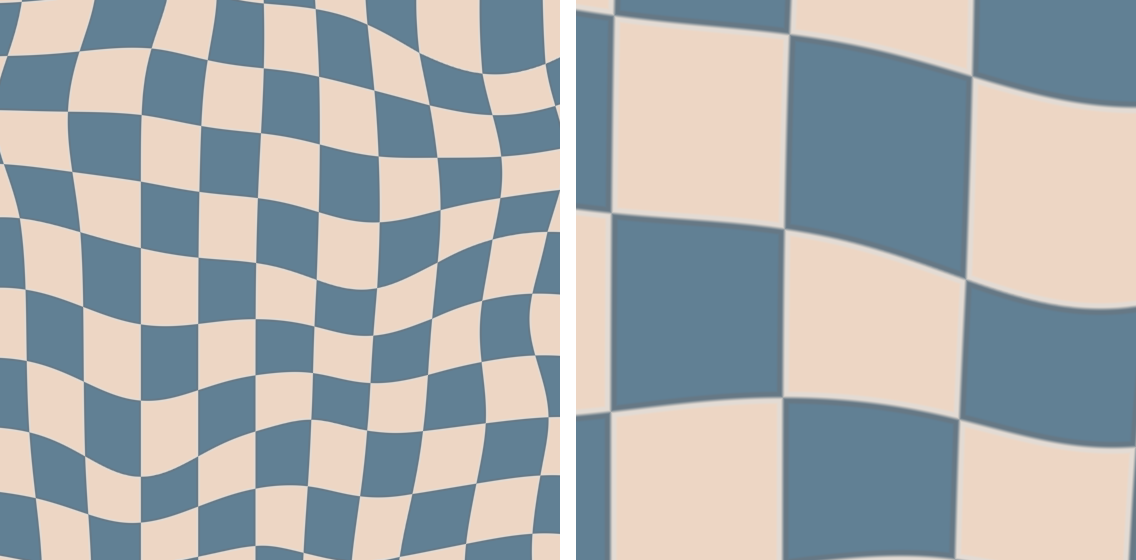
Left, the full canvas; right, a detail of the centre.
Reproduce this pattern procedurally as a Shadertoy shader.

```glsl
// Wavy two-tone checkerboard whose grid lines ripple like draped cloth.

#define CREAM       vec3(0.93, 0.84, 0.77)
#define BLUE        vec3(0.38, 0.50, 0.58)
#define CREAM_SEAM  vec3(0.89, 0.86, 0.83)
#define BLUE_SEAM   vec3(0.40, 0.47, 0.52)
#define SPAN        768.0             // design units across the canvas
#define CELL        vec2(78.6, 82.7)  // unwarped cell size, design units
#define CORNER      vec2(36.0, 5.0)   // unwarped grid node (0,0), from top left
#define BLEND_WIDTH 0.0015            // half width of the colour change
#define SEAM_WIDTH  0.0045            // half width of the greyed seam
#define SOLVE_STEPS 20

float bump(float t, float centre, float width, float height) {
    float s = (t - centre) / width;
    return height * exp(-s * s);
}

float ramp(float t, float from, float to) {
    return clamp((t - from) / (to - from), 0.0, 1.0);
}

// Downward shift of the row lines: four wave profiles blended from top to bottom.
float rowShift(vec2 g) {
    float x = g.x;
    float top = bump(x, 1.9, 1.2, -30.0) + bump(x, 8.2, 2.0, 97.0);
    float upper = bump(x, -0.3, 1.6, -38.0) + bump(x, 3.3, 1.6, 18.0)
                + bump(x, 5.8, 1.35, 60.0) + bump(x, 9.0, 1.5, -18.0);
    float lower = bump(x, 2.0, 1.4, 70.0) + bump(x, 5.0, 0.7, -10.0)
                + bump(x, 6.5, 1.0, 10.0) + bump(x, 9.2, 1.2, -12.0);
    float bottom = bump(x, 1.2, 1.9, 36.0) + bump(x, 4.1, 0.7, -6.0)
                 + bump(x, 6.2, 1.3, 22.0) + bump(x, 9.2, 1.2, -18.0);
    top *= max(1.0 + 0.35 * min(g.y, 0.0), 0.0);
    float shift = mix(top, upper, ramp(g.y, 0.0, 4.0));
    shift = mix(shift, lower, ramp(g.y, 4.0, 7.0));
    return mix(shift, bottom, ramp(g.y, 7.0, 9.0));
}

// Rightward shift of the column lines: five profiles blended from left to right.
float columnShift(vec2 g) {
    float y = g.y;
    float left = bump(y, 2.1, 1.5, -44.0) + bump(y, 9.3, 1.8, 22.0);
    float midLeft = bump(y, -0.1, 1.1, 40.0);
    float middle = bump(y, 0.5, 2.2, 12.0);
    float midRight = bump(y, -0.6, 1.3, -16.0) + bump(y, 3.0, 2.0, 18.0)
                   + bump(y, 9.6, 1.9, -42.0);
    float right = bump(y, 2.2, 1.6, 32.0) + bump(y, 5.4, 0.9, -18.0)
                + bump(y, 7.0, 0.8, 10.0) + bump(y, 9.3, 1.2, -14.0);
    float shift = mix(left, midLeft, ramp(g.x, 0.0, 2.0));
    shift = mix(shift, middle, ramp(g.x, 2.0, 4.0));
    shift = mix(shift, midRight, ramp(g.x, 4.0, 7.0));
    return mix(shift, right, ramp(g.x, 7.0, 9.0));
}

// Inverts the warp by fixed-point iteration: canvas position to grid coordinate.
vec2 gridCoord(vec2 p) {
    vec2 rest = (p * SPAN - CORNER) / CELL;
    vec2 g = rest;
    for (int i = 0; i < SOLVE_STEPS; i++)
        g = rest - vec2(columnShift(g), rowShift(g)) / CELL;
    return g;
}

void mainImage(out vec4 fragColor, in vec2 fragCoord) {
    float pixel = 1.0 / iResolution.y;
    vec2 p = fragCoord * pixel;
    vec2 g = gridCoord(vec2(p.x, 1.0 - p.y));

    // Distance to the nearest grid line in canvas units, signed by cell parity.
    vec2 gx = dFdx(g), gy = dFdy(g);
    vec2 slope = max(sqrt(gx * gx + gy * gy), vec2(1e-5)) / pixel;
    vec2 gap = (0.5 - abs(fract(g) - 0.5)) / slope;
    vec2 cell = floor(g);
    float parity = 1.0 - 2.0 * mod(cell.x + cell.y, 2.0);
    float edge = parity * min(gap.x, gap.y);

    // Flat fills with a thin greyed seam along each boundary.
    float blend = max(BLEND_WIDTH, 0.75 * pixel);
    float seam = 1.0 - smoothstep(0.55 * SEAM_WIDTH, SEAM_WIDTH, abs(edge));
    vec3 dark = mix(BLUE, BLUE_SEAM, seam);
    vec3 light = mix(CREAM, CREAM_SEAM, seam);
    fragColor = vec4(mix(dark, light, smoothstep(-blend, blend, edge)), 1.0);
}
```
